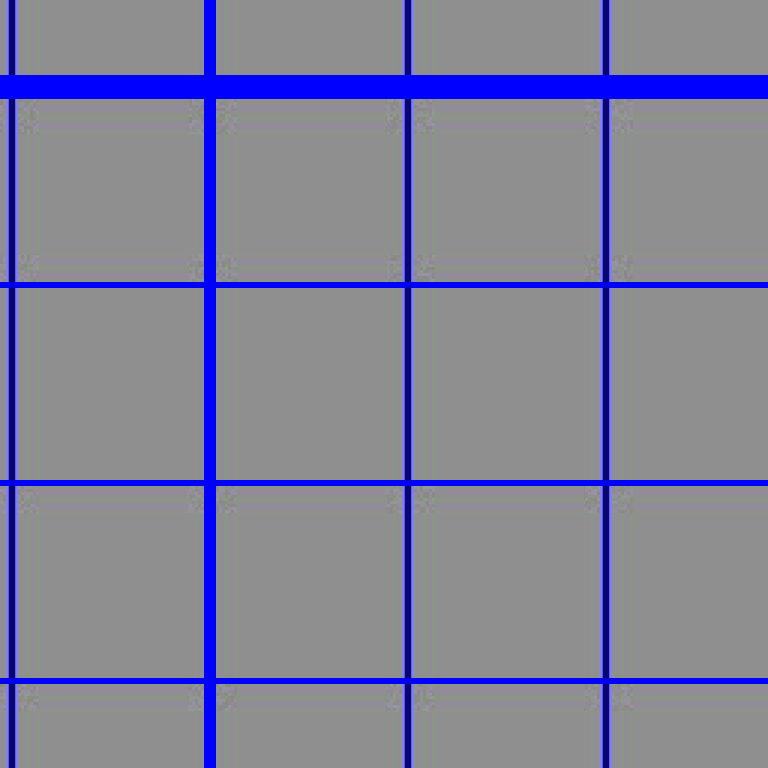
Reproduce this pattern procedurally as a Shadertoy shader.

```glsl
// Blue ruled grid on mid grey: one heavy rule in each direction, thin bright rows
// and dark-cored columns with pale halos. Rules come from distance to the nearest
// repeat; faint green and mauve fringes with small specks add compression wear.

const float PITCH = 0.2578;
const vec2 FIRST_RULE = vec2(0.0156, 0.8867); // left column, top row
const vec3 GREY = vec3(0.56);
const vec3 BLUE = vec3(0.0, 0.0, 1.0);
const vec3 NAVY = vec3(0.03, 0.02, 0.46);
const vec3 HALO = vec3(0.51, 0.49, 0.98);
const vec3 GREEN_SHIFT = vec3(-0.012, 0.022, -0.032);
const vec3 MAUVE_SHIFT = vec3(0.012, -0.010, 0.038);

float hash(vec2 p) {
    vec3 q = fract(vec3(p.xyx) * 0.1031);
    q += dot(q, q.yzx + 33.33);
    return fract((q.x + q.y) * q.z);
}

// Antialiased coverage of a rule at distance d from its centre
float rule(float d, float halfWidth, float pixel) {
    return 1.0 - smoothstep(-0.5 * pixel, 0.5 * pixel, abs(d) - halfWidth);
}

// Coverage of a strip that starts at a rule's edge
float strip(float d, float width, float pixel) {
    return rule(d - 0.5 * width, 0.5 * width, pixel);
}

// Alternating tint across a strip: positive is green, negative mauve
float ripple(float d, float width) {
    return cos(12.566 * d / width);
}

vec3 tint(float amount) {
    return GREEN_SHIFT * max(amount, 0.0) + MAUVE_SHIFT * max(-amount, 0.0);
}

void mainImage(out vec4 fragColor, in vec2 fragCoord) {
    vec2 uv = fragCoord / iResolution.xy;
    vec2 pixel = 1.0 / iResolution.xy;

    // Nearest column (counted rightward) and row (counted downward)
    vec2 steps = (uv - FIRST_RULE) * vec2(1.0, -1.0) / PITCH;
    vec2 index = floor(steps + 0.5);
    vec2 offset = (steps - index) * PITCH;
    bool heavyColumn = index.x == 1.0;
    bool heavyRow = index.y == 0.0;
    float columnHalf = 0.0079;
    float rowHalf = heavyRow ? 0.0156 : 0.0039;

    // Fringes: both sides of columns, one side of each row
    float side = index.y == 1.0 ? -1.0 : 1.0;
    float columnWidth = offset.x > 0.0 ? 0.027 : 0.021;
    float rowWidth = heavyRow ? 0.046 : 0.036;
    float dx = abs(offset.x) - columnHalf;
    float dy = offset.y * side - rowHalf;
    float inColumn = strip(dx, columnWidth, pixel.x);
    float inRow = strip(dy, rowWidth, pixel.y);
    float wave = inColumn * (ripple(dx, columnWidth) + 0.15)
               + inRow * (ripple(dy, rowWidth) - 0.2);
    vec3 color = GREY + tint(clamp(wave, -1.0, 1.0));

    // Specks gather where fringes cross
    float speck = hash(floor(uv * 256.0)) - 0.5;
    color += inColumn * inRow * speck * vec3(0.05, 0.05, 0.10);

    // Columns: solid heavy rule, or navy core inside a pale halo
    float columnMask = rule(offset.x, columnHalf, pixel.x);
    float core = 1.0 - smoothstep(0.0032, 0.0052, abs(offset.x));
    vec3 columnColor = heavyColumn ? BLUE : mix(HALO, NAVY, core);
    color = mix(color, columnColor, columnMask);

    // Rows lie above columns; thin ones darken slightly over a navy core
    float shade = heavyRow || heavyColumn ? 0.0 : 0.2 * core;
    vec3 rowColor = mix(BLUE, NAVY, shade);
    color = mix(color, rowColor, rule(offset.y, rowHalf, pixel.y));

    fragColor = vec4(color, 1.0);
}
```
